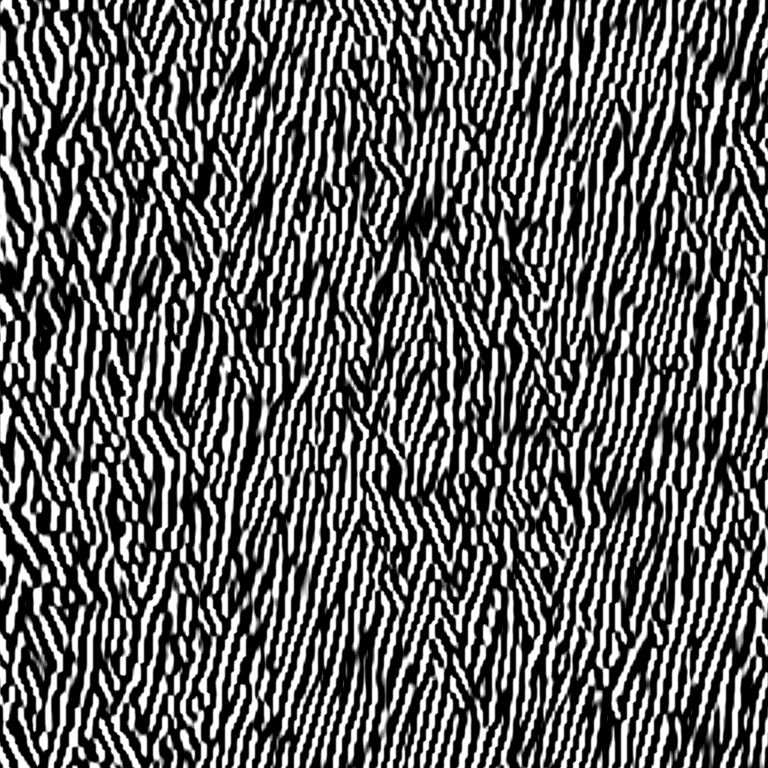
Reproduce this texture procedurally as a Shadertoy shader.

```glsl
// Dense black and white dashes, mostly steep and leaning right, leaning left
// towards the left side. Sparse Gabor noise (scattered windowed stripes) is
// thresholded on a coarse lattice, then smoothly interpolated and sharpened.

const float LATTICE = 256.0;               // coarse samples across the canvas
const vec2  KERNEL_SIZE = vec2(0.028, 0.05); // reach of one stripe patch
const int   KERNELS_PER_CELL = 2;
const float STRIPES_LEFT = 49.0;           // stripes per canvas width
const float STRIPES_RIGHT = 58.0;
const float STRIPE_SPREAD = 10.0;
const float LEAN_RIGHT = 0.22;             // sideways shift per unit of height
const float LEAN_LEFT = -0.42;
const float LEAN_SPREAD = 0.16;
const float THRESHOLD = 0.23;              // higher gives more black
const float FIELD_CONTRAST = 1.6;
const float EDGE_LOW = 0.22;               // final tone range
const float EDGE_HIGH = 0.78;
const float BORDER_WIDTH = 0.009;          // pale blotches on the left border
const float TAU = 6.2831853;

uint mixBits(uint n) {
    n = (n ^ (n >> 16)) * 0x7feb352du;
    n = (n ^ (n >> 15)) * 0x846ca68bu;
    return n ^ (n >> 16);
}

float unitFloat(uint n) {
    return float(n >> 8) / 16777216.0;
}

uint cellSeed(vec2 cell, int layer) {
    ivec2 c = ivec2(cell) + 1000;
    return mixBits(uint(c.x) + mixBits(uint(c.y) + mixBits(uint(layer))));
}

float valueNoise(vec2 p) {
    vec2 i = floor(p), f = fract(p);
    f = f * f * (3.0 - 2.0 * f);
    float a = unitFloat(cellSeed(i, 9));
    float b = unitFloat(cellSeed(i + vec2(1, 0), 9));
    float c = unitFloat(cellSeed(i + vec2(0, 1), 9));
    float d = unitFloat(cellSeed(i + vec2(1, 1), 9));
    return mix(mix(a, b, f.x), mix(c, d, f.x), f.y);
}

// Share of patches that lean left: high on the left, streaky elsewhere
float leftLeanShare(vec2 p) {
    float base = mix(0.75, 0.12, smoothstep(0.0, 0.42, p.x));
    float streaks = valueNoise(vec2((p.x + 0.45 * p.y) * 9.0, p.y * 3.0));
    return base + 0.7 * (streaks - 0.45);
}

// Sum of randomly placed stripe patches
float stripeField(vec2 p) {
    vec2 home = floor(p / KERNEL_SIZE);
    float share = leftLeanShare(p);
    float stripes = mix(STRIPES_LEFT, STRIPES_RIGHT, smoothstep(0.0, 0.4, p.x));
    float sum = 0.0;
    for (int y = -1; y <= 1; y++)
    for (int x = -1; x <= 1; x++)
    for (int k = 0; k < KERNELS_PER_CELL; k++) {
        vec2 cell = home + vec2(x, y);
        uint s1 = cellSeed(cell, k);
        uint s2 = mixBits(s1 + 1u);
        uint s3 = mixBits(s2 + 2u);
        vec2 center = (cell + vec2(unitFloat(s1), unitFloat(s2))) * KERNEL_SIZE;
        vec2 d = p - center;
        vec2 reach = d / KERNEL_SIZE;
        float window = max(0.0, 1.0 - dot(reach, reach));
        if (window > 0.0) {
            uint s4 = mixBits(s3 + 3u);
            uint s5 = mixBits(s4 + 4u);
            uint s6 = mixBits(s5 + 5u);
            float side = smoothstep(-0.06, 0.06, share - unitFloat(s3));
            float lean = mix(LEAN_RIGHT, LEAN_LEFT, side)
                       + LEAN_SPREAD * (unitFloat(s4) - 0.5);
            float freq = stripes + STRIPE_SPREAD * (unitFloat(s5) - 0.5);
            float phase = freq * (d.x - lean * d.y) + unitFloat(s6);
            sum += window * window * cos(TAU * phase);
        }
    }
    return sum;
}

// Thresholded field at one lattice point
float inkSample(vec2 node) {
    vec2 p = (node + 0.5) / LATTICE;
    float field = stripeField(p) - THRESHOLD;
    float border = 1.0 - smoothstep(0.3, 1.0, p.x / BORDER_WIDTH);
    field += border * 2.0 * (valueNoise(vec2(3.0, p.y * 22.0)) - 0.3);
    return clamp(0.5 + FIELD_CONTRAST * field, 0.0, 1.0);
}

void mainImage(out vec4 fragColor, in vec2 fragCoord) {
    vec2 uv = fragCoord / iResolution.y;
    vec2 grid = uv * LATTICE - 0.5;
    vec2 node = floor(grid), f = fract(grid);

    // Interpolate the lattice, then sharpen the soft edges
    float lower = mix(inkSample(node), inkSample(node + vec2(1, 0)), f.x);
    float upper = mix(inkSample(node + vec2(0, 1)), inkSample(node + vec2(1, 1)), f.x);
    float tone = mix(lower, upper, f.y);
    tone = clamp((tone - EDGE_LOW) / (EDGE_HIGH - EDGE_LOW), 0.0, 1.0);
    fragColor = vec4(vec3(tone), 1.0);
}
```
